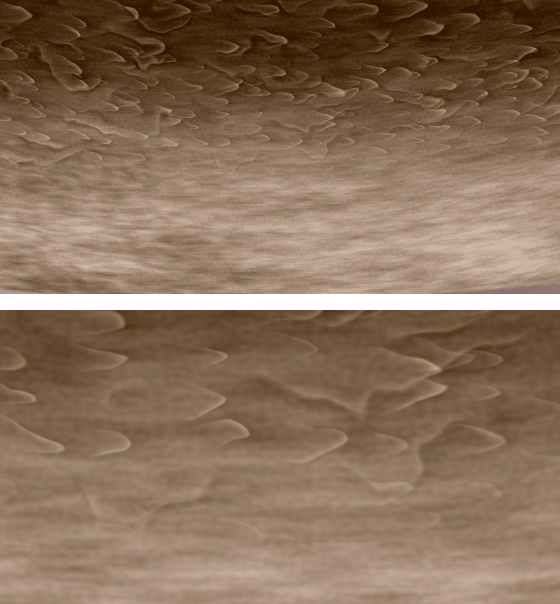
Top: the whole. Bottom: its middle third, enlarged.
This texture is drawn by a Shadertoy shader. Its source:

```glsl
// Wind-blown sand: hooked dune crests on dark ground fade downwards into
// pale streaks of drifting dust. Crests are parabolic arcs scattered in jittered
// cells; streaks and ridges are gradient noise stretched along a curved flow.

vec2 hash2(vec2 p) {
    vec3 q = fract(p.xyx * vec3(0.1031, 0.1030, 0.0973));
    q += dot(q, q.yzx + 33.33);
    return fract((q.xx + q.yz) * q.zy);
}

float gradientNoise(vec2 p) {
    vec2 i = floor(p), f = fract(p);
    vec2 u = f * f * f * (f * (f * 6.0 - 15.0) + 10.0);
    vec4 corner;
    for (int k = 0; k < 4; k++) {
        vec2 o = vec2(k & 1, k >> 1);
        float angle = 6.2832 * hash2(i + o + 71.0).x;
        corner[k] = dot(vec2(cos(angle), sin(angle)), f - o);
    }
    return 1.4 * mix(mix(corner.x, corner.y, u.x), mix(corner.z, corner.w, u.x), u.y);
}

// Streaks along x, from broad bands to fine threads
float streaks(vec2 p) {
    float sum = 0.0, amp = 0.4;
    vec2 freq = vec2(2.2, 13.0);
    for (int i = 0; i < 5; i++) {
        sum += amp * gradientNoise(p * freq + float(i) * 17.3);
        freq *= vec2(1.75, 1.75);
        amp *= 0.88;
    }
    return sum;
}

// Crescent crests: lit and soft inside the arc, shaded just outside it
float duneCrests(vec2 p, float scale, float seed) {
    vec2 cellSize = vec2(0.17, 0.085) * scale;
    vec2 id = floor(p / cellSize);
    float light = 0.0, shade = 0.0;
    for (int y = -1; y <= 1; y++)
    for (int x = -1; x <= 1; x++) {
        vec2 cell = id + vec2(x, y);
        vec2 place = hash2(cell + seed), look = hash2(cell + seed + 37.0);
        vec2 q = p - (cell + 0.1 + 0.8 * place) * cellSize;
        q /= vec2(0.046, 0.023) * scale * (0.55 + 0.6 * look.x);
        if (look.y < 0.3) q.y = -q.y;
        q.y += 0.5 * (look.y - 0.6) * q.x;
        float bend = q.y < 0.0 ? 1.6 : 0.8;
        float d = (q.x + bend * q.y * q.y) / length(vec2(1.0, 2.0 * bend * q.y));
        float arm = smoothstep(-3.2, 0.0, q.x) * (q.y < 0.0 ? exp(1.1 * q.y) : 1.0);
        float strength = arm * smoothstep(0.15, 0.8, place.x + look.x * 0.5);
        light = max(light, strength * smoothstep(0.1, -0.12, d) * exp(3.2 * min(d, 0.0)));
        shade = max(shade, strength * smoothstep(-0.05, 0.2, d) * exp(-1.6 * max(d, 0.0)));
    }
    return light - 0.34 * shade;
}

// Winding ridges: a bright crest, soft above and dark just below
float ridges(vec2 p) {
    float phase = fract(p.y * 13.0 + 1.5 * gradientNoise(p * vec2(4.5, 6.0))
                        + 0.35 * gradientNoise(p * vec2(15.0, 19.0)));
    float crest = smoothstep(0.0, 0.08, phase) * exp(-5.5 * phase);
    float lee = smoothstep(0.65, 0.93, phase) * smoothstep(1.0, 0.95, phase);
    return (crest - 0.35 * lee) * smoothstep(-0.2, 0.4, gradientNoise(p * vec2(5.0, 11.0) + 40.0));
}

void mainImage(out vec4 fragColor, in vec2 fragCoord) {
    vec2 p = fragCoord / iResolution.y;
    float across = fragCoord.x / iResolution.x;
    float depth = 1.0 - p.y;

    // Flow sinks on the left and climbs on the right
    vec2 flow = vec2(p.x, p.y + 0.13 * p.x - 0.087 * p.x * p.x);
    flow.y += 0.01 * gradientNoise(p * vec2(3.0, 5.0));

    // Broad shading from dark ground to pale dust
    float tone = 0.85 * smoothstep(0.02, 0.8, depth + 0.05 * gradientNoise(p * vec2(1.5, 3.0)));
    tone *= mix(0.9, 1.06, across);
    tone -= 0.07 * smoothstep(0.85, 1.0, depth);
    float dust = smoothstep(0.35, 0.75, depth);
    tone += 0.13 * dust * gradientNoise(flow * vec2(2.2, 6.0) + 9.0);

    // Drifting streaks, with short ripples at the lower left
    tone += mix(0.19, 0.37, dust) * streaks(flow);
    float ripples = gradientNoise(flow * vec2(15.0, 52.0) + 0.6 * gradientNoise(p * 6.0));
    tone += 0.15 * ripples * smoothstep(0.65, 0.1, across) * smoothstep(0.3, 0.6, depth);

    // Dunes: large at the top, smaller where the dust begins
    vec2 warped = flow + 0.02 * vec2(gradientNoise(p * 8.0), 0.7 * gradientNoise(p * 9.0 + 5.0));
    warped += 0.006 * vec2(gradientNoise(p * 27.0), gradientNoise(p * 24.0 + 5.0));
    float ground = smoothstep(0.66, 0.4, depth + 0.1 * (across - 0.5));
    float large = duneCrests(warped, 1.0, 3.0) * smoothstep(0.5, 0.25, depth);
    float small = duneCrests(warped, 0.62, 91.0) * smoothstep(0.02, 0.3, depth);
    float relief = 0.62 * large + 0.5 * small;
    relief += 0.42 * ridges(warped) * mix(1.0, 0.55, across);
    tone += ground * relief;

    // Fine grain
    tone += 0.06 * gradientNoise(p * vec2(95.0, 130.0));

    tone = clamp(tone, -0.12, 1.06);
    vec3 color = mix(vec3(0.25, 0.15, 0.04), vec3(0.78, 0.68, 0.61), tone);
    color.b -= 0.07 * ground * max(relief, 0.0);

    // Grey slivers along the lower edge
    float rightSliver = smoothstep(0.006, -0.006, p.y - 0.16 * (across - 0.78));
    float leftSliver = smoothstep(0.008, -0.004, p.y - 0.015 + 0.2 * across);
    color = mix(color, vec3(0.52, 0.44, 0.42), 0.8 * rightSliver);
    color = mix(color, vec3(0.71, 0.66, 0.67), 0.7 * leftSliver);
    fragColor = vec4(clamp(color, 0.0, 1.0), 1.0);
}
```
